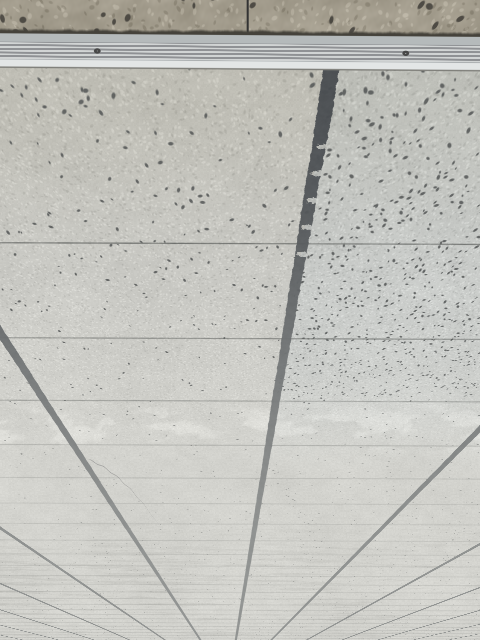
This texture is drawn by a WebGL 2 fragment shader. Its source:

```glsl
#version 300 es
precision highp float;
// Speckled concrete paving receding downward, with dark seams and a ribbed metal rail near the top.
uniform vec2 u_resolution;
out vec4 fragColor;

vec3 hash3(vec2 c) {
  return fract(sin(vec3(dot(c, vec2(127.1, 311.7)), dot(c, vec2(269.5, 183.3)),
                        dot(c, vec2(419.2, 371.9)))) * 43758.5);
}

// Cellular scatter of turned oval chips, returned as coverage.
float stones(vec2 g, float density, float size, float soft) {
  float cover = 0.0;
  for (int j = -1; j <= 1; j++)
    for (int i = -1; i <= 1; i++) {
      vec2 cell = floor(g) + vec2(i, j);
      vec3 h = hash3(cell), k = hash3(cell + 71.3);
      vec2 d = g - cell - h.xy;
      float a = 6.283 * h.z, r = size * (0.45 + 0.65 * k.y);
      d = mat2(cos(a), sin(a), -sin(a), cos(a)) * d;
      float chip = 1.0 - smoothstep(r - soft, r + soft, length(d * vec2(1.0, 1.6)));
      cover = max(cover, chip * step(k.x, density));
    }
  return cover;
}

// Layered sines, roughly -1 to 1.
float waves(vec2 p) {
  float sum = 0.0, amp = 0.5;
  for (int i = 0; i < 4; i++) {
    sum += amp * sin(p.x + 1.7 * sin(p.y)) * cos(p.y * 1.1 - 0.8 * p.x);
    p = mat2(1.5, 1.1, -1.1, 1.5) * p + 2.3;
    amp *= 0.6;
  }
  return sum;
}

// Soft-edged bar of a given half width.
float bar(float dist, float halfWidth, float aa) {
  return 1.0 - smoothstep(halfWidth - aa, halfWidth + aa, abs(dist));
}

void main() {
  float aa = 0.7 / u_resolution.y;
  float x = gl_FragCoord.x / u_resolution.x * 0.75;
  float t = 1.0 - gl_FragCoord.y / u_resolution.y;
  float s = 1.0 - t;

  // Perspective paving coordinates: column across, row into the distance
  float colWidth = 0.0553 + 0.82 * s;
  float column = (x - 0.3685 - 0.168 * s) / colWidth;
  float depth = 1.099 - t + 0.0035 * x;
  float row = 2.771 / depth - 3.85;
  vec2 g = vec2(column * 52.0, row * 20.0);
  float soft = 0.08 + 45.0 * aa / colWidth;
  float right = step(0.0, column);
  float near = 1.0 - smoothstep(0.5, 4.0, row);

  // Concrete tone, broad stains and pale worn patches
  vec3 col = mix(vec3(0.75, 0.745, 0.71), vec3(0.79, 0.79, 0.77), smoothstep(0.1, 0.45, t));
  col = mix(col, vec3(0.83, 0.83, 0.81), smoothstep(0.42, 0.72, t));
  col += right * near * vec3(-0.005, 0.005, 0.015);
  col += 0.018 * waves(vec2(x, t) * 13.0) + 0.012 * waves(vec2(x * 60.0, t * 75.0));
  col += 0.045 * smoothstep(0.05, 0.4, waves(vec2(x * 22.0, t * 45.0)))
       * smoothstep(0.62, 0.66, t) * (1.0 - smoothstep(0.68, 0.72, t));
  col -= 0.035 * smoothstep(0.15, 0.6, waves(vec2(x * 14.0, t * 260.0))) * smoothstep(0.76, 0.92, t);
  col += 0.022 * (hash3(floor(vec2(x, t) * 420.0)).x - 0.5);

  // Fine aggregate, then the larger dark chips
  float fine = 0.25 + 0.75 * near;
  col += 0.055 * fine * stones(g * 1.9 + 9.0, 0.45, 0.42, soft * 1.9);
  col -= 0.06 * fine * stones(g * 1.7 + 33.0, 0.35 + 0.15 * right, 0.36, soft * 1.7);
  float density = mix(0.11 * (1.0 - 0.75 * smoothstep(0.0, 1.2, row)),
                      0.36 * (1.0 - 0.9 * smoothstep(1.8, 2.1, row)), right);
  float chips = stones(g, density, 0.3, soft);
  col = mix(col, vec3(0.32, 0.33, 0.33), chips * mix(0.35, 0.85, near));

  // Cross joints
  float jointDist = (row - round(row)) * depth * depth / 2.771;
  float joint = bar(jointDist, 0.0005 + 0.0008 * s, aa) * step(-0.5, row);
  float worn = 0.8 + 0.3 * waves(vec2(x * 40.0, round(row) * 3.0));
  col = mix(col, vec3(0.36, 0.37, 0.36), joint * worn * mix(0.85, 0.2, smoothstep(0.4, 0.82, t)));

  // Converging seams with ragged edges
  float seamDist = (column - round(column)) * colWidth;
  float ragged = 0.0025 * s * waves(vec2(t * 190.0, sign(seamDist) * 2.0 + round(column)));
  float seam = bar(seamDist + ragged, 0.0017 + 0.0122 * s, aa);
  vec3 seamColor = mix(vec3(0.285, 0.3, 0.315), vec3(0.56, 0.57, 0.565), smoothstep(0.12, 0.92, t));
  seamColor += 0.015 * waves(vec2(x, t) * 160.0);
  // Flaked spots along the middle seam
  for (int i = 0; i < 5; i++) {
    float k = float(i);
    vec2 d = vec2(seamDist - 0.006 + 0.0012 * k, t - 0.229 - 0.0422 * k);
    d += 0.003 * vec2(waves(d * 300.0 + k), waves(d * 260.0 - k));
    float flake = 1.0 - smoothstep(0.8, 1.1, length(d / vec2(0.0095, 0.0045)));
    seam *= 1.0 - 0.9 * flake * step(abs(column), 0.5);
  }
  col = mix(col, seamColor, seam * 0.95);

  // Hairline crack
  float along = x - 0.135;
  float crack = bar(t - 0.717 - 0.35 * along - 5.0 * along * along - 0.001 * sin(x * 300.0), 0.0006, aa);
  col = mix(col, vec3(0.5), crack * 0.6 * smoothstep(0.0, 0.01, along) * (1.0 - smoothstep(0.03, 0.14, along)));

  // Brown slab beyond the rail
  float y = t - 0.0075 * x;
  vec3 slab = vec3(0.635, 0.61, 0.55) + 0.05 * waves(vec2(x, t) * 45.0);
  slab += 0.07 * stones(g * 1.6 + 5.0, 0.4, 0.4, 0.15) - 0.08 * stones(g * 1.5 + 51.0, 0.35, 0.35, 0.15);
  slab = mix(slab, vec3(0.25, 0.24, 0.22), 0.85 * stones(g + 17.0, 0.18, 0.33, 0.1));
  slab = mix(slab, vec3(0.2), bar(x - 0.387, 0.0016, aa));
  slab = mix(slab, vec3(0.27, 0.26, 0.23), smoothstep(0.043, 0.049, y + 0.002 * waves(vec2(x * 70.0, 1.0))));

  // Ribbed metal rail with two screws
  vec3 rail = vec3(0.71, 0.73, 0.735);
  float ribs = smoothstep(-0.3, 0.5, sin((y - 0.066) * 6.283 / 0.0058));
  float ribZone = smoothstep(0.064, 0.066, y) * (1.0 - smoothstep(0.091, 0.093, y));
  rail = mix(rail, mix(vec3(0.56, 0.57, 0.58), vec3(0.82, 0.83, 0.83), ribs), ribZone);
  rail = mix(rail, vec3(0.89, 0.9, 0.9), smoothstep(0.092, 0.094, y));
  rail = mix(rail, vec3(0.5, 0.5, 0.48), smoothstep(0.1025, 0.105, y));
  float screw = length(vec2(abs(x - 0.393) - 0.241, (y - 0.0785) * 1.3));
  rail = mix(rail, vec3(0.28), bar(screw - 0.003, 0.0023, aa));

  col = mix(slab, mix(rail, col, smoothstep(0.106 - aa, 0.106 + aa, y)),
            smoothstep(0.052 - aa, 0.052 + aa, y));
  fragColor = vec4(clamp(col, 0.0, 1.0), 1.0);
}
```
